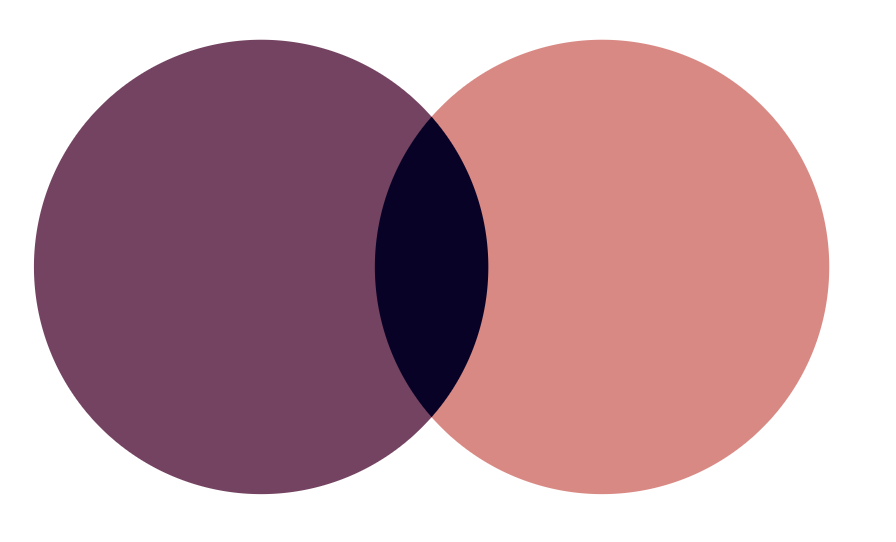
Give the GLSL for this background, as a Shadertoy shader.

```glsl
// Two overlapping flat discs, plum and coral, with a dark navy lens on white.

// Lengths are in canvas heights, origin at the lower left
const float RADIUS = 0.4192;
const vec2 PLUM_CENTER = vec2(0.4818, 0.5075);
const vec2 CORAL_CENTER = vec2(1.1108, 0.5075);

const vec3 WHITE = vec3(1.0);
const vec3 PLUM = vec3(0.455, 0.262, 0.380);
const vec3 CORAL = vec3(0.852, 0.538, 0.516);
const vec3 NAVY = vec3(0.030, 0.012, 0.150);

// Antialiased coverage of a disc, with an edge one pixel wide
float discCoverage(vec2 point, vec2 center, float pixel) {
    float dist = length(point - center) - RADIUS;
    return clamp(0.5 - dist / pixel, 0.0, 1.0);
}

void mainImage(out vec4 fragColor, in vec2 fragCoord) {
    float pixel = 1.0 / iResolution.y;
    vec2 point = fragCoord * pixel;

    float plum = discCoverage(point, PLUM_CENTER, pixel);
    float coral = discCoverage(point, CORAL_CENTER, pixel);

    // Blend the four regions: outside, each disc alone, and the shared lens
    vec3 outsideCoral = mix(WHITE, PLUM, plum);
    vec3 insideCoral = mix(CORAL, NAVY, plum);
    fragColor = vec4(mix(outsideCoral, insideCoral, coral), 1.0);
}
```
